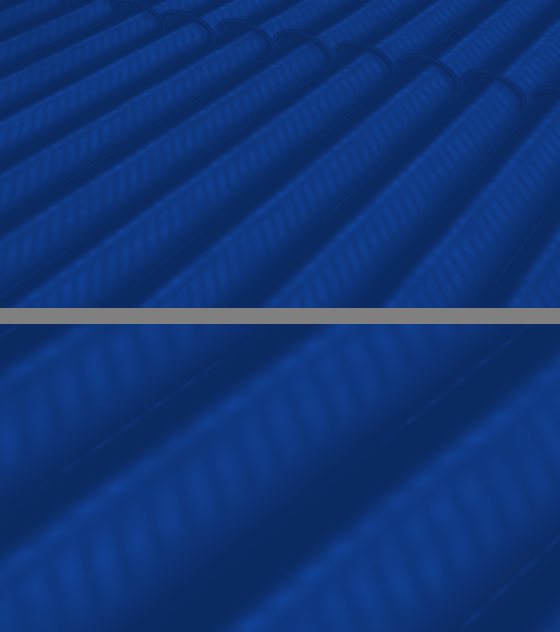
Top, the full canvas; bottom, a detail of the centre.
Write a WebGL 1 fragment shader that draws this texture.

```glsl
precision highp float;
// Ribbed steel bars under a blue tint, running toward one vanishing point and bound by wire.
// Each pixel is projected onto the plane of the bars (across, along); bars repeat across it,
// beads and ribs repeat along it, and wire arcs are laid over one per bar.

uniform vec2 u_resolution;

// Layout, in units of canvas height
const vec2 VANISH = vec2(3.165, 2.25);
const vec2 FIRST_BAR = vec2(0.0896, 0.021);
const float BAR_SPACING = 0.396;
const float RIBS_ALONG = 58.0;
const float RIB_SLANT = 8.0;

// Wire arcs
const float TIE_DEPTH = 1.525;
const float TIE_DRIFT = 0.045;
const vec2 TIE_AXES = vec2(0.152, 0.080);
const float TIE_RADIUS = 0.017;
const vec2 TIE_DIR = vec2(0.894, -0.447);

// Colours and tones
const vec3 SHADOW_BLUE = vec3(0.043, 0.150, 0.355);
const vec3 LIGHT_BLUE = vec3(0.075, 0.275, 0.630);
const float GAP_TONE = 0.11;
const float BODY_TONE = 0.50;
const float BEAD_TONE = 0.27;
const float RIB_TONE = 0.085;
const float WEAR = 0.14;

float hash(float n) {
  return fract(sin(n * 91.37 + 4.1) * 437.58);
}

vec2 gradientAt(vec2 cell) {
  float angle = 6.2832 * fract(sin(dot(cell, vec2(127.1, 311.7))) * 4375.85);
  return vec2(cos(angle), sin(angle));
}

float gradientNoise(vec2 p) {
  vec2 i = floor(p), f = fract(p);
  vec2 w = f * f * f * (f * (f * 6.0 - 15.0) + 10.0);
  vec2 r = vec2(1.0, 0.0);
  float low = mix(dot(gradientAt(i), f), dot(gradientAt(i + r), f - r), w.x);
  float high = mix(dot(gradientAt(i + r.yx), f - r.yx),
                   dot(gradientAt(i + 1.0), f - 1.0), w.x);
  return mix(low, high, w.y);
}

// Tone of the bars at plane position (across, along)
float barTone(float across, float along) {
  float bar = floor(across + 0.2);
  float f = across - bar + 0.05 * (hash(bar) - 0.5);
  float phase = RIBS_ALONG * along + hash(bar + 7.0);
  float wear = gradientNoise(vec2(across * 5.0, along * 22.0));

  // Rounded body fading into the gap
  float body = smoothstep(-0.13, 0.05, f) * (1.0 - smoothstep(0.30, 0.77, f));
  float tone = GAP_TONE + body * (BODY_TONE + WEAR * wear + 0.08 * (hash(bar + 3.0) - 0.5));

  // Slanted ribs over the crown
  float ribs = sin(6.2832 * (phase + RIB_SLANT * f) + 0.8 * wear);
  float crown = smoothstep(0.08, 0.22, f) * (1.0 - smoothstep(0.38, 0.58, f));
  tone += RIB_TONE * crown * (ribs - 0.5 * smoothstep(0.2, 1.0, -ribs)) * (0.85 + wear);

  // Bright beaded seam, with a shaded groove beside it
  float bead = 0.5 + 0.5 * cos(6.2832 * (phase + 4.0 * f));
  float seam = exp(-pow(f / 0.042, 2.0));
  tone += BEAD_TONE * seam * (0.25 + 0.75 * bead) * (0.8 + 0.8 * wear);
  tone -= 0.10 * exp(-pow((f - 0.10) / 0.045, 2.0)) * (1.0 - 0.4 * bead);

  // Faint lower seam, worn away in places
  float lower = f - 0.69 - 0.05 * hash(bar + 11.0);
  float worn = smoothstep(-0.05, 0.25, gradientNoise(vec2(bar * 3.7, along * 7.0)));
  return tone + 0.24 * exp(-pow(lower / 0.012, 2.0)) * worn * (0.3 + 0.7 * bead);
}

// Lays the wire arc of one bar over the tone
float addTie(float tone, vec2 p, float bar) {
  float scale = 1.0 / (TIE_DEPTH - TIE_DRIFT * bar + 0.02 * (hash(bar + 5.0) - 0.5));
  vec2 onPlane = FIRST_BAR + vec2((bar + 0.1) * BAR_SPACING, 0.0);
  vec2 q = (p - mix(VANISH, onPlane, scale)) / scale;
  q = vec2(dot(q, TIE_DIR), dot(q, vec2(-TIE_DIR.y, TIE_DIR.x)));

  float k = length(q / TIE_AXES);
  float d = k * (k - 1.0) / max(length(q / (TIE_AXES * TIE_AXES)), 0.001);
  float upper = smoothstep(-0.035, 0.005, q.y);
  float shade = upper * (1.0 - smoothstep(0.0, 0.045, abs(d + 0.022)));
  float wire = upper * (1.0 - smoothstep(TIE_RADIUS - 0.006, TIE_RADIUS + 0.004, abs(d)));

  float twist = sin(atan(q.y / TIE_AXES.y, q.x / TIE_AXES.x) * 34.0 + d * 130.0);
  float glint = exp(-pow((d - 0.006) / 0.006, 2.0));
  tone = mix(tone, tone * 0.62, shade);
  return mix(tone, 0.09 + 0.20 * glint + 0.035 * twist, wire * 0.92);
}

void main() {
  vec2 p = gl_FragCoord.xy / u_resolution.y;

  // Project onto the plane of the bars
  float scale = (VANISH.y - p.y) / (VANISH.y - FIRST_BAR.y);
  float across = (VANISH.x + (p.x - VANISH.x) / scale - FIRST_BAR.x) / BAR_SPACING;
  float tone = barTone(across, 1.0 / scale);

  // Dim the far left corner
  tone *= 1.0 - 0.35 * smoothstep(0.75, 0.0, length(p - vec2(0.0, 1.05)) / 0.6);

  float nearest = floor(across + 0.4);
  for (int i = -1; i <= 1; i++) tone = addTie(tone, p, nearest + float(i));

  gl_FragColor = vec4(mix(SHADOW_BLUE, LIGHT_BLUE, clamp(tone, 0.0, 1.0)), 1.0);
}
```
